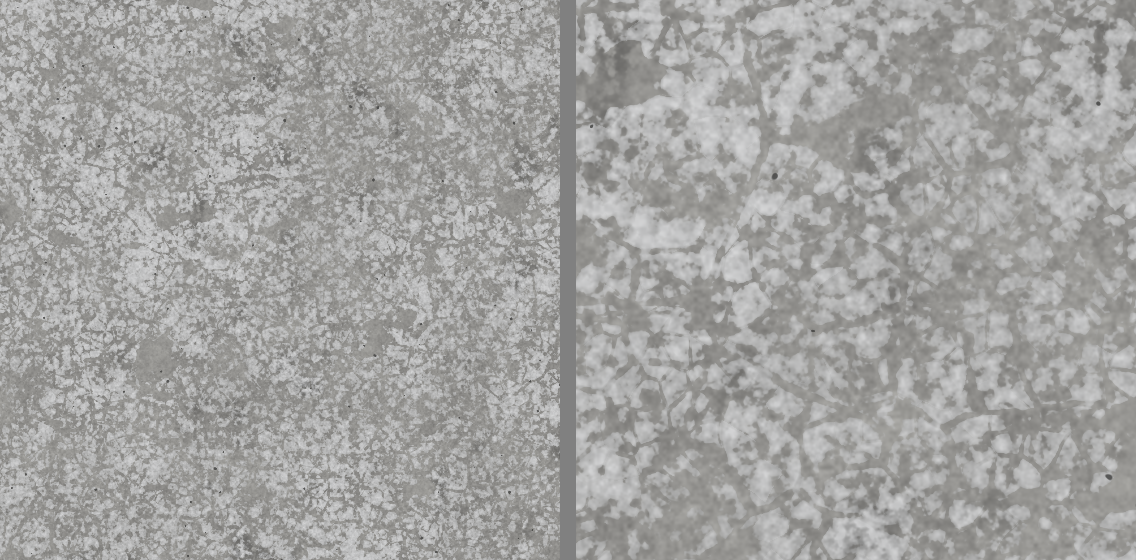
Left: the whole. Right: its middle third, enlarged.
Give the GLSL for this texture, as a Shadertoy shader.

```glsl
const vec3 BASE_DARK   = vec3(0.515, 0.510, 0.500);
const vec3 BASE_LIGHT  = vec3(0.645, 0.642, 0.627);
const vec3 FLAKE_DARK  = vec3(0.625, 0.625, 0.620);
const vec3 FLAKE_LIGHT = vec3(0.775, 0.777, 0.780);
const vec3 PIT_COLOR   = vec3(0.270, 0.270, 0.265);

const float COVER_BIAS  = 0.105; // raises the share of pale flakes
const float EDGE        = 0.075; // softness of flake rims
const float WARP        = 0.016; // bending of the veins
const float VEIN_DEPTH  = 0.30;
const float PEBBLE      = 0.20;  // how far cells shape the flakes
const float PATCH_DEPTH = 0.60;
const float GRAIN       = 0.095;
const float STAIN       = 0.20;
const float PIT_CELLS   = 34.0;
const float PIT_SHARE   = 0.08;

vec2 hash2(vec2 p) {
    vec3 q = fract(p.xyx * vec3(0.1031, 0.1030, 0.0973));
    q += dot(q, q.yzx + 33.33);
    return fract((q.xx + q.yz) * q.zy);
}

float noise(vec2 p) {
    vec2 i = floor(p), f = fract(p);
    f = f * f * (3.0 - 2.0 * f);
    float low  = mix(hash2(i).x, hash2(i + vec2(1, 0)).x, f.x);
    float high = mix(hash2(i + vec2(0, 1)).x, hash2(i + vec2(1, 1)).x, f.x);
    return mix(low, high, f.y);
}

float fbm(vec2 p, int octaves) {
    float sum = 0.0, weight = 0.5, total = 0.0;
    for (int i = 0; i < octaves; i++) {
        sum += weight * noise(p);
        total += weight;
        weight *= 0.55;
        p = mat2(1.6, 1.2, -1.2, 1.6) * p + 17.3;
    }
    return sum / total;
}

// x: nearest distance, y: gap to the second nearest, z: random cell value
vec3 cells(vec2 p) {
    vec2 home = floor(p);
    float first = 9.0, second = 9.0, id = 0.0;
    for (int y = -1; y <= 1; y++)
    for (int x = -1; x <= 1; x++) {
        vec2 cell = home + vec2(x, y);
        float d = length(cell + hash2(cell) - p);
        if (d < first) {
            second = first;
            first = d;
            id = hash2(cell + 71.7).x;
        } else second = min(second, d);
    }
    return vec3(first, second - first, id);
}

float vein(float gap, float width) {
    return 1.0 - smoothstep(0.3 * width, width, gap);
}

void mainImage(out vec4 fragColor, in vec2 fragCoord) {
    vec2 uv = fragCoord / iResolution.y;
    vec2 bend = vec2(fbm(uv * 22.0, 3), fbm(uv * 22.0 + 41.0, 3)) - 0.5;
    vec2 p = uv + WARP * bend;

    // Layers from broad clouds down to crumbs
    float broad = fbm(uv * 7.0 + 3.0, 3);
    float mid   = fbm(p * 46.0 + 11.0, 3);
    float fine  = fbm(uv * 155.0 + 29.0, 3);
    float grain = noise(uv * 430.0) + noise(uv * 260.0 + 57.0) - 1.0;

    // Fading vein networks: long cracks, branches and pebble outlines
    vec3 pebble = cells(p * 54.0 + 19.0);
    float cracks   = vein(cells(p * 9.0 + 5.0).y, 0.06) * smoothstep(0.35, 0.55, noise(uv * 9.0 + 13.0));
    float branches = vein(cells(p * 21.0).y, 0.12) * smoothstep(0.2, 0.6, noise(uv * 16.0 + 31.0));
    float outlines = vein(pebble.y, 0.19) * smoothstep(0.2, 0.7, noise(uv * 25.0 + 7.0));
    float veins = max(cracks, max(branches, 0.75 * outlines));

    // Bare smooth patches, a little wider than tall
    float bare = smoothstep(0.70, 0.77, fbm(p * vec2(11.0, 16.0) + 83.0, 4));

    // Pale flakes
    float cover = 0.22 * (broad - 0.5) + 0.5 * (mid - 0.5) + 0.95 * (fine - 0.5)
                + PEBBLE * (0.45 - pebble.x + 0.6 * (pebble.z - 0.5))
                + COVER_BIAS - VEIN_DEPTH * veins - PATCH_DEPTH * bare;
    float flake = smoothstep(-EDGE, EDGE, cover);
    float baseTone  = clamp(0.5 + 0.8 * (fbm(uv * 17.0 + 61.0, 4) - 0.5) + 0.8 * (fine - 0.5), 0.0, 1.0);
    float flakeTone = clamp(0.32 + 0.6 * (broad - 0.5) + 1.7 * cover, 0.0, 1.0);
    vec3 color = mix(mix(BASE_DARK, BASE_LIGHT, baseTone),
                     mix(FLAKE_DARK, FLAKE_LIGHT, flakeTone), flake);
    color += GRAIN * grain * mix(0.7, 0.4, bare);

    // Sooty stains broken up by crumbs
    float stain = smoothstep(0.62, 0.85, fbm(uv * 14.0 + 101.0, 3));
    color *= 1.0 - STAIN * stain * smoothstep(0.7, 0.35, fine);

    // Small dark pits
    vec2 chip = vec2(noise(uv * 210.0), noise(uv * 210.0 + 37.0)) - 0.5;
    vec3 pit = cells((uv + 0.002 * chip) * PIT_CELLS + 47.0);
    float radius = mix(0.03, 0.10, fract(pit.z * 57.0));
    float hole = step(pit.z, PIT_SHARE) * (1.0 - smoothstep(0.6 * radius, 1.2 * radius, pit.x));
    color = mix(color, PIT_COLOR, 0.85 * hole);

    fragColor = vec4(clamp(color, 0.0, 1.0), 1.0);
}
```
